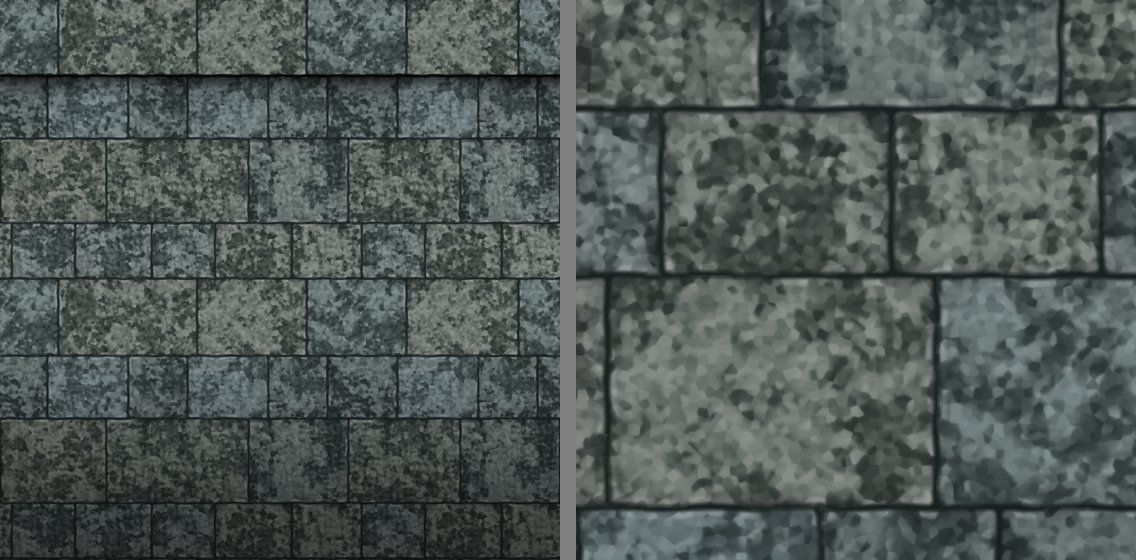
Left, the full canvas; right, a detail of the centre.
Give the GLSL for this texture, as a three.js fragment shader.

```glsl
// Weathered grey-green stone wall: four brick courses, stacked twice, under a shadowed ledge.
varying vec2 vUv;

#define PERIOD 0.5        // height of the four courses
#define TOP_CROP 0.0026   // part of the first course cut off at the top
#define LEDGE 0.138       // depth of the ledge from the top
#define JOINT 0.0013      // half width of a joint
#define CORNER 0.005      // corner radius of a stone
#define WOBBLE 0.0005     // unevenness of the joints
#define PATCH_SCALE 24.0  // blotches across the canvas
#define STONE_DARK vec3(0.215, 0.255, 0.248)
#define STONE_LIGHT vec3(0.468, 0.510, 0.500)
#define JOINT_COLOR vec3(0.095, 0.125, 0.128)
#define FLOOR_LIGHT 0.52  // brightness at the foot of the wall

float hash(vec2 p) {
  return fract(sin(dot(p, vec2(127.1, 311.7))) * 43758.5);
}

// Cellular noise: random cell values with softened borders.
float cells(vec2 p) {
  vec2 base = floor(p);
  float sum = 0.0, total = 0.0;
  for (int j = -1; j <= 1; j++) {
    for (int i = -1; i <= 1; i++) {
      vec2 cell = base + vec2(float(i), float(j));
      vec2 site = cell + vec2(hash(cell + 3.7), hash(cell + 19.3));
      vec2 away = p - site;
      float weight = exp(-8.0 * dot(away, away)) + 1e-6;
      sum += weight * hash(cell + 41.1);
      total += weight;
    }
  }
  return sum / total;
}

// Top of each course within one period.
float courseTop(float row) {
  return row < 0.5 ? 0.0 : row < 1.5 ? LEDGE : row < 2.5 ? 0.25 : row < 3.5 ? 0.401 : PERIOD;
}

// Joint position: even spacing plus an irregular shift.
float jointX(float row, float i, float count) {
  float shift = 0.0;
  if (count > 6.0) {
    bool moved = abs(i - 1.0) < 0.5 || abs(i - 3.0) < 0.5 || abs(i - 6.0) < 0.5;
    if (moved) shift = row < 2.0 ? 0.019 : -0.012;
  } else if (i > 0.5 && i < 4.5) {
    shift = i < 1.5 ? (row < 1.0 ? 0.048 : -0.01) : i < 2.5 ? 0.044 : 0.022;
  }
  return i / count + shift;
}

// Tint of a stone, from blue (-1) to brown (+1).
float stoneWarmth(float row, float kind) {
  if (row < 0.5) return kind < 1.5 ? 0.7 : -0.5;
  if (row < 1.5) return mod(kind, 2.0) < 0.5 && kind < 3.5 ? -0.8 : -0.2;
  if (row < 2.5) return 1.0 - 0.45 * kind;
  return kind > 2.5 ? 0.6 : 0.0;
}

void main() {
  // Course, counted from the top
  vec2 p = vec2(vUv.x, 1.0 - vUv.y + TOP_CROP);
  p += WOBBLE * sin(p.yx * vec2(150.0, 115.0) + 2.0 * sin(p.xy * 47.0));
  float y = mod(p.y, PERIOD);
  float row = step(courseTop(1.0), y) + step(courseTop(2.0), y) + step(courseTop(3.0), y);
  float top = courseTop(row), bottom = courseTop(row + 1.0);

  // Stone within the course
  bool narrow = mod(row, 2.0) > 0.5;
  float count = narrow ? 8.0 : 5.0;
  float start = row < 0.5 ? 0.104 : row < 1.5 ? 0.085 : row < 2.5 ? 0.0 : 0.021;
  float x = fract(p.x - start);
  float id = 0.0;
  for (int i = 1; i < 8; i++) {
    if (float(i) < count && x >= jointX(row, float(i), count)) id = float(i);
  }
  float left = jointX(row, id, count), right = jointX(row, id + 1.0, count);
  float kind = narrow ? (id > 4.5 ? id - 3.0 : id) : (id > 2.5 ? id - 2.0 : id);

  // Distance inward from the rounded outline
  vec2 halfSize = 0.5 * vec2(right - left, bottom - top);
  vec2 corner = abs(vec2(x - left, y - top) - halfSize) - halfSize + CORNER;
  float inset = CORNER - length(max(corner, 0.0)) - min(max(corner.x, corner.y), 0.0);

  // Ragged blotches, grain and vertical drips
  vec2 q = vec2(x - left, y) + vec2(row * 1.73 + kind * 0.41, row * 0.37);
  float broad = cells(q * PATCH_SCALE);
  float middle = cells(q * PATCH_SCALE * 2.1 + 5.3);
  float fine = cells(q * PATCH_SCALE * 4.3 + 9.1);
  float grain = cells(q * PATCH_SCALE * 8.2 + 2.7);
  float drip = cells(q * vec2(88.0, 13.0));
  float blotch = 0.32 * broad + 0.28 * middle + 0.25 * fine + 0.15 * grain;
  float tone = 0.12 + 0.62 * smoothstep(0.36, 0.6, blotch) + 0.3 * (fine - 0.25) + 0.62 * (grain - 0.5);
  if (row > 2.5) tone = 0.5 + 1.1 * (tone - 0.5);
  if (row > 1.5 && row < 2.5) tone -= 0.3 * smoothstep(0.55, 0.85, drip);
  if (row > 0.5 && row < 1.5) tone += kind > 3.5 ? -0.15 : mod(kind, 2.0) < 0.5 ? 0.08 : -0.08;

  // Stone colour, worn rim and broken joint
  vec3 color = mix(STONE_DARK, STONE_LIGHT, clamp(tone, -0.25, 1.3));
  color *= 1.0 + stoneWarmth(row, kind) * vec3(0.04, 0.0, -0.045);
  color *= 1.0 - 0.25 * exp(-max(inset, 0.0) / 0.006);
  float rim = smoothstep(0.001, 0.004, inset) * (1.0 - smoothstep(0.004, 0.008, inset));
  color += 0.12 * rim * smoothstep(0.5, 0.8, fine);
  float joint = 1.0 - smoothstep(JOINT - 0.0013, JOINT + 0.0022, inset);
  color = mix(color, JOINT_COLOR, joint * mix(0.65, 1.0, smoothstep(0.3, 0.6, middle)));

  // Ledge shadow and falling light
  float drop = p.y - LEDGE;
  float depth = 0.016 + 0.004 * sin(p.x * 21.0 + sin(p.x * 43.0));
  color *= 1.0 - 0.85 * smoothstep(-0.005, 0.0, drop) * exp(-max(drop, 0.0) / depth);
  color *= mix(FLOOR_LIGHT, 1.0, smoothstep(0.0, 0.42, vUv.y));
  gl_FragColor = vec4(color, 1.0);
}
```
